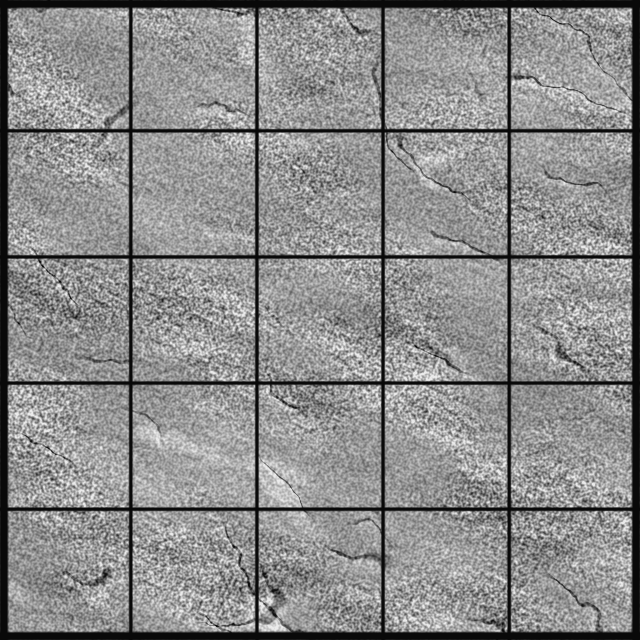
Write a WebGL 2 fragment shader that draws this texture.

```glsl
#version 300 es
precision highp float;
// Five by five grey slate tiles with grain, cracks and pale ridges between dark joints.

uniform vec2 u_resolution;
out vec4 fragColor;

const float TILE_PITCH = 0.1971;
const float TILES = 5.0;
const vec3 JOINT_COLOR = vec3(0.035);
const vec3 STONE_COLOR = vec3(0.605);

// Random unit vector for a lattice cell.
vec2 cellGradient(ivec2 cell) {
    uvec2 u = uvec2(cell);
    uint h = u.x * 1597334677u ^ u.y * 3812015801u;
    h = (h ^ (h >> 16)) * 2246822519u;
    h = (h ^ (h >> 13)) * 3266489917u;
    float angle = float((h ^ (h >> 16)) & 65535u) * 6.28319 / 65536.0;
    return vec2(cos(angle), sin(angle));
}

float gradientNoise(vec2 p) {
    vec2 base = floor(p);
    vec2 f = p - base;
    ivec2 c = ivec2(base);
    vec2 w = f * f * f * (f * (f * 6.0 - 15.0) + 10.0);
    float a = dot(cellGradient(c), f);
    float b = dot(cellGradient(c + ivec2(1, 0)), f - vec2(1.0, 0.0));
    float d = dot(cellGradient(c + ivec2(0, 1)), f - vec2(0.0, 1.0));
    float e = dot(cellGradient(c + ivec2(1, 1)), f - vec2(1.0));
    return mix(mix(a, b, w.x), mix(d, e, w.x), w.y);
}

float fbm(vec2 p, int octaves) {
    float sum = 0.0;
    float amplitude = 1.0;
    for (int i = 0; i < octaves; i++) {
        sum += amplitude * gradientNoise(p);
        p = mat2(1.6, 1.2, -1.2, 1.6) * p + 17.3;
        amplitude *= 0.5;
    }
    return sum;
}

// Turns the canvas so that x runs along the bedding, down to the right.
vec2 toBedding(vec2 p) {
    return mat2(0.9, 0.436, -0.436, 0.9) * p;
}

// Broken line on the zero contour of a noise field.
float crack(vec2 p, float seed, float width) {
    float field = gradientNoise(p * vec2(2.6, 5.5) + seed);
    float presence = smoothstep(0.12, 0.34, gradientNoise(p * vec2(5.0, 7.0) + seed * 1.7));
    return presence * (1.0 - smoothstep(0.2 * width, width, abs(field)));
}

// Slope of the split surface, lit from the upper left.
float relief(vec2 p, vec2 lightStep) {
    vec2 stretch = vec2(5.0, 8.0);
    return fbm(p * stretch, 5) - fbm((p + lightStep) * stretch, 5);
}

float grain(vec2 p, float roughness) {
    float fine = 0.34 * gradientNoise(p * 235.0) + 0.22 * gradientNoise(p * 130.0 + 9.0);
    return fine * mix(0.75, 1.45, roughness);
}

float stoneShade(vec2 canvas) {
    vec2 p = toBedding(canvas);
    float roughness = smoothstep(-0.3, 0.4, fbm(p * vec2(4.0, 6.0) + 40.0, 3));
    float shade = 0.10 * fbm(p * vec2(3.0, 5.0) + 70.0, 4);
    shade += relief(p, vec2(-0.002, 0.004)) * mix(0.5, 1.3, roughness);
    shade += grain(p, roughness);

    // Cracks with a pale lip, bent by turbulence.
    vec2 bend = vec2(fbm(p * 11.0 + 5.0, 4), fbm(p * 11.0 + 25.0, 4));
    vec2 bent = p + 0.028 * bend;
    for (int i = 0; i < 3; i++) {
        float seed = 13.7 * float(i) + 3.1;
        shade -= 0.36 * crack(bent, seed, 0.017);
        shade += 0.10 * crack(bent + vec2(0.0, 0.006), seed, 0.04);
    }

    // Wide chalky ridges.
    shade += 0.13 * crack(bent, 91.0, 0.09);
    return shade;
}

// Stone coverage on one axis: 0 in a joint, 1 on a tile; the rim is wider.
float tileCoverage(float x) {
    float cell = (x - 0.5) / TILE_PITCH;
    float joint = abs(fract(cell) - 0.5) * TILE_PITCH;
    float halfCount = 0.5 * TILES;
    float rim = (halfCount - abs(cell)) * TILE_PITCH;
    rim = rim < 0.0 ? -0.6 * rim : rim;
    float inner = smoothstep(0.0010, 0.0045, joint);
    float outer = smoothstep(0.0030, 0.0075, rim);
    return abs(cell) > halfCount - 0.25 ? outer : inner;
}

void main() {
    vec2 canvas = gl_FragCoord.xy / u_resolution;
    vec3 stone = STONE_COLOR + stoneShade(canvas);
    stone = clamp(stone, 0.06, 0.92);
    float coverage = tileCoverage(canvas.x) * tileCoverage(canvas.y);
    fragColor = vec4(mix(JOINT_COLOR, stone, coverage), 1.0);
}
```
